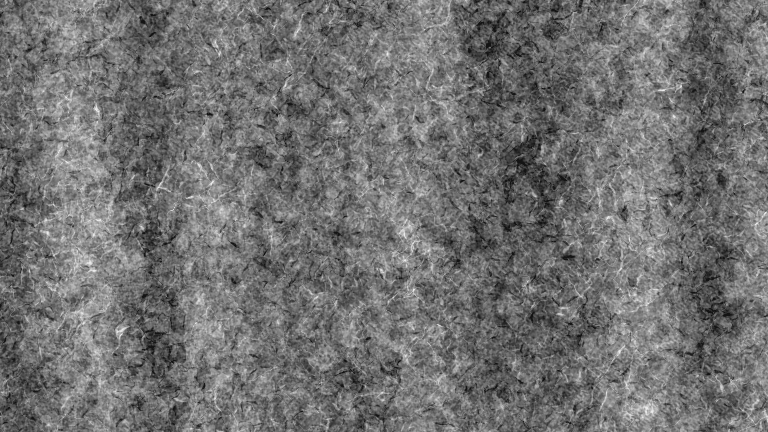
Write a Shadertoy shader that draws this texture.

```glsl
// Scuffed grey sheet: soft upright light and dark folds under crisp grain,
// covered with ragged flakes, creases and broken, tapered scratches.
// Folds are Gaussian bumps, scratches come from jittered grid cells.

float hash(vec2 p) {
    return fract(sin(dot(p, vec2(127.1, 311.7))) * 43758.5453);
}

float noise(vec2 p) {
    vec2 i = floor(p), f = fract(p);
    f = f * f * (3.0 - 2.0 * f);
    return mix(mix(hash(i), hash(i + vec2(1, 0)), f.x),
               mix(hash(i + vec2(0, 1)), hash(i + vec2(1, 1)), f.x), f.y);
}

// Each octave is turned, which hides the lattice
float fbm(vec2 p) {
    float sum = 0.0, amp = 0.533;
    for (int i = 0; i < 4; i++) {
        p = mat2(1.6, 1.2, -1.2, 1.6) * p + 17.3;
        sum += amp * noise(p * 0.5);
        amp *= 0.5;
    }
    return sum;
}

float bump(float x, float centre, float width) {
    float d = (x - centre) / width;
    return exp(-d * d);
}

// Tapered strokes, one per cell; reach and width are in canvas heights
float scratches(vec2 p, float cells, float reach, float width,
                float angle, float spread, float seed) {
    float pixel = max(1.0 / iResolution.y, 0.002), ink = 0.0;
    vec2 cell = floor(p * cells);
    for (int y = -1; y <= 1; y++)
    for (int x = -1; x <= 1; x++) {
        vec2 id = cell + vec2(x, y), key = id + seed;
        vec2 d = p - (id + vec2(hash(key), hash(key + 31.7))) / cells;
        float a = angle + spread * (hash(key + 57.3) - 0.5);
        float size = 0.35 + 0.65 * hash(key + 83.9);
        float along = dot(d, vec2(cos(a), sin(a))) / (reach * size);
        float across = abs(dot(d, vec2(-sin(a), cos(a))));
        float halfWidth = width * size * (1.0 - along * along);
        float cover = clamp((halfWidth - across) / pixel + 0.5, 0.0, 1.0);
        ink = max(ink, cover * (0.3 + 0.7 * hash(key + 11.1)));
    }
    return ink;
}

// Thin crease along the middle level of a noise field
float crease(vec2 p, float width) {
    return 1.0 - smoothstep(0.0, width, abs(fbm(p) - 0.5));
}

// Upright folds; x runs from 0 to 1 across the canvas
float folds(float x, float y) {
    float light = 0.12 * bump(x, 0.11, 0.055) + 0.09 * bump(x, 0.28, 0.045)
                + 0.09 * bump(x, 0.545, 0.05) + 0.13 * bump(x, 0.84, 0.045)
                + 0.09 * bump(x, 0.99, 0.035);
    float dark = 0.07 * bump(x, 0.21, 0.03) + 0.05 * bump(x, 0.67, 0.06)
               + 0.08 * bump(x, 0.915, 0.025)
               + 0.11 * bump(x, 0.0, 0.035) * smoothstep(0.75, 0.4, y);
    return light - dark;
}

void mainImage(out vec4 fragColor, in vec2 fragCoord) {
    vec2 p = fragCoord / iResolution.y;
    float x = fragCoord.x / iResolution.x;
    vec2 wobble = vec2(noise(p * 30.0), noise(p * 30.0 + 40.0)) - 0.5;
    vec2 jag = vec2(noise(p * 95.0 + 7.0), noise(p * 95.0 + 60.0)) - 0.5;
    vec2 bent = p + 0.016 * wobble + 0.006 * jag;

    // Folds and mottling
    float grey = 0.415 + folds(x + 0.02 * (noise(p * 4.0) - 0.5), p.y);
    grey += 0.06 * (noise(p * vec2(8.0, 4.0) + 5.0) - 0.5);
    grey += 0.20 * (fbm(p * 30.0 + 3.0) - 0.5);

    // Crisp ragged flakes, dark and light
    float flake = fbm(bent * vec2(46.0, 38.0) + 71.0);
    float cluster = smoothstep(0.3, 0.7, noise(p * 8.0 + 23.0));
    grey -= 0.13 * smoothstep(0.57, 0.62, flake) * (0.5 + 0.5 * cluster);
    grey += 0.10 * smoothstep(0.42, 0.37, flake) * (1.0 - 0.4 * cluster);

    // Creases, dark with a lighter family beside them
    grey -= 0.13 * crease(bent * 19.0 + 9.0, 0.022) * cluster;
    grey += 0.13 * crease(bent * 16.0 + 52.0, 0.018) * (1.0 - 0.6 * cluster);

    // Dark nicks, leaning towards the horizontal and broken by gaps
    float gaps = 0.25 + 0.75 * smoothstep(0.3, 0.55, noise(p * 85.0 + 33.0));
    float nicks = 0.25 * scratches(bent, 32.0, 0.017, 0.0034, 0.3, 2.6, 3.0)
                + 0.22 * scratches(bent, 17.0, 0.038, 0.0036, 0.7, 2.4, 19.0)
                * (0.4 + 0.6 * cluster);
    grey -= gaps * nicks;

    // Light scuffs: short in all directions, longer ones mostly upright
    float worn = 0.5 + 0.5 * smoothstep(0.3, 0.7, noise(p * 9.0 + 90.0));
    float scuffs = 0.29 * scratches(bent, 34.0, 0.015, 0.0032, 0.9, 3.14, 37.0)
                 + 0.27 * scratches(bent, 17.0, 0.036, 0.0028, 1.57, 1.5, 61.0)
                 + 0.24 * scratches(bent, 9.0, 0.070, 0.0026, 0.85, 1.6, 87.0);
    grey += worn * (1.15 - 0.9 * gaps + 0.5 * gaps * gaps) * scuffs;

    // Long faint hairlines
    grey += 0.12 * scratches(p + 0.006 * wobble, 3.5, 0.25, 0.0012, 1.5, 2.6, 113.0);

    // Fine grain on two turned lattices
    mat2 turn = mat2(0.8, 0.6, -0.6, 0.8);
    grey += 0.23 * (noise(turn * p * 260.0) - 0.5);
    grey += 0.15 * (noise(p * turn * 150.0 + 8.0) - 0.5);

    fragColor = vec4(vec3(clamp(grey, 0.08, 0.92)), 1.0);
}
```
